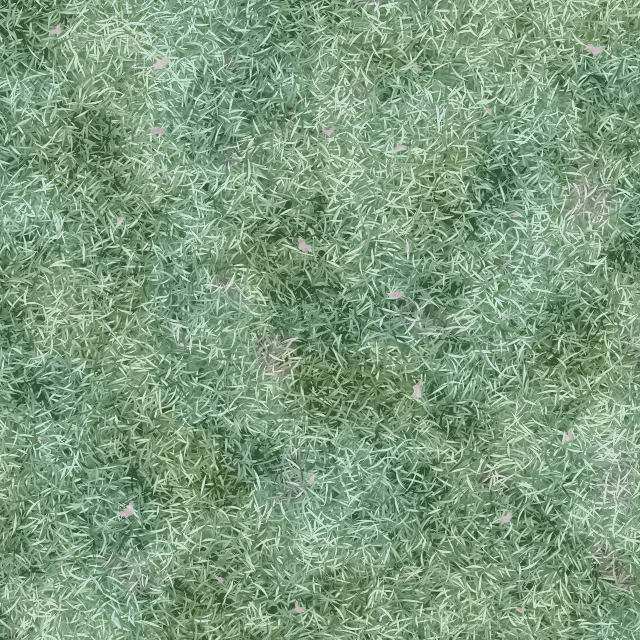
Give the GLSL for this texture, as a WebGL 2 fragment shader.

```glsl
#version 300 es
precision highp float;

uniform vec2 u_resolution;
out vec4 fragColor;

const int BLADE_LAYERS = 12;

vec4 hash4(vec2 p) {
    vec4 h = fract(p.xyxy * vec4(0.1031, 0.1030, 0.0973, 0.1099));
    h += dot(h, h.wzxy + 33.33);
    return fract((h.xxyz + h.yzzw) * h.zywx);
}

mat2 rotation(float angle) {
    float c = cos(angle), s = sin(angle);
    return mat2(c, -s, s, c);
}

// Soft cellular noise: random cell values blended by distance.
float softCells(vec2 p, float seed) {
    vec2 base = floor(p);
    float sum = 0.0, total = 0.0;
    for (int y = -1; y <= 1; y++) {
        for (int x = -1; x <= 1; x++) {
            vec2 cell = base + vec2(x, y);
            vec4 h = hash4(cell + seed);
            vec2 d = cell + h.xy - p;
            float falloff = max(1.0 - dot(d, d), 0.0);
            float weight = falloff * falloff * falloff + 0.002;
            sum += weight * h.z;
            total += weight;
        }
    }
    return sum / total;
}

// Layered sines that steer neighbouring blades alike.
float flowAngle(vec2 p) {
    return sin(p.x * 21.0 + 2.0 * sin(p.y * 13.0))
         + 0.7 * sin(p.y * 31.0 - p.x * 17.0 + 1.3);
}

// Coverage of a curved, tapered blade in x, its soft shadow in y.
vec2 blade(vec2 q, float halfLength, float halfWidth, float bend, float blur) {
    float t = q.x / halfLength;
    float edge = abs(q.y - bend * (q.x * q.x - 0.2)) - halfWidth * (1.0 - t * t);
    return vec2(smoothstep(blur, -blur, edge),
                smoothstep(halfWidth * 1.6, 0.0, edge) * step(abs(t), 1.0));
}

// Adds one layer of scattered blades to the tone below.
float bladeLayer(float tone, vec2 uv, float density, float layer, float patchTone) {
    mat2 turn = rotation(layer * 1.9);
    vec2 shift = vec2(17.3, 41.7) * (layer + 1.0);
    vec2 p = turn * uv * density + shift;
    float blur = 0.65 * density / u_resolution.y;
    float height = layer / float(BLADE_LAYERS - 1);
    for (int y = -1; y <= 1; y++) {
        for (int x = -1; x <= 1; x++) {
            vec2 cell = floor(p) + vec2(x, y);
            vec4 h = hash4(cell + 200.0);
            vec4 k = hash4(cell + 431.0);
            vec2 root = cell + h.xy;
            vec2 rootUv = ((root - shift) * turn) / density;
            float angle = 0.35 + 0.6 * flowAngle(rootUv) + (h.z - 0.5) * 2.8;
            vec2 q = rotation(angle) * ((p - root) * turn);
            vec2 cover = blade(q, mix(0.35, 0.9, k.x), mix(0.045, 0.085, k.y),
                               (k.z - 0.5) * 0.8, blur);
            float bladeTone = 0.51 + (h.w - 0.5) * 1.25 + (patchTone - 0.5) * 0.85
                            + 0.24 * height + 0.15 * q.x;
            tone = mix(tone, tone * 0.82, cover.y);
            tone = mix(tone, bladeTone, cover.x);
        }
    }
    return tone;
}

// Dark to pale greens, spaced by how common each one is.
vec3 grassColor(float tone) {
    vec3 c = mix(vec3(0.20, 0.32, 0.20), vec3(0.38, 0.51, 0.38), smoothstep(-0.08, 0.20, tone));
    c = mix(c, vec3(0.49, 0.62, 0.49), clamp((tone - 0.20) / 0.23, 0.0, 1.0));
    c = mix(c, vec3(0.58, 0.69, 0.60), clamp((tone - 0.43) / 0.24, 0.0, 1.0));
    c = mix(c, vec3(0.66, 0.79, 0.65), clamp((tone - 0.67) / 0.18, 0.0, 1.0));
    return mix(c, vec3(0.79, 0.89, 0.81), clamp((tone - 0.85) / 0.20, 0.0, 1.0));
}

// Ragged fallen leaves, sparse and small.
float leafMask(vec2 p, float blur) {
    vec2 cell = floor(p);
    vec4 h = hash4(cell + 77.0);
    vec4 k = hash4(cell + 913.0);
    vec2 q = rotation((h.z - 0.5) * 2.4) * (p - cell - mix(vec2(0.2), vec2(0.8), h.xy));
    q.y = q.y * 2.2 + 0.03 * sin(q.x * 40.0 + k.z * 6.0);
    float a = atan(q.y, q.x);
    float radius = mix(0.035, 0.11, k.x * k.x)
                 * (1.0 + 0.14 * sin(3.0 * a + k.y * 6.0) + 0.14 * sin(7.0 * a + k.w * 6.0));
    return smoothstep(blur, -blur, length(q) - radius) * step(0.55, h.w);
}

void main() {
    vec2 uv = gl_FragCoord.xy / u_resolution.y;

    // Broad tufts and thin spots
    float broad = softCells(uv * 8.0, 11.0);
    float fine = softCells(uv * 19.0, 53.0);
    float patchTone = mix(broad, fine, 0.45);

    // Shaded ground, then blades from low to high
    float tone = 0.18 + (patchTone - 0.5) * 0.7 + (softCells(uv * 130.0, 5.0) - 0.5) * 0.6;
    for (int i = 0; i < BLADE_LAYERS; i++) {
        tone = bladeLayer(tone, uv, 43.0, float(i), patchTone);
    }
    vec3 color = grassColor(tone);

    // Slightly yellowed grass and faint, rosy soil
    float warmth = softCells(uv * 9.0, 131.0) - 0.5;
    color += warmth * vec3(0.03, 0.005, -0.05);
    float bare = smoothstep(0.6, 0.95, softCells(uv * 15.0, 307.0)) * smoothstep(0.4, 0.7, broad);
    color += bare * vec3(0.045, -0.025, 0.025);

    float leaf = leafMask(uv * 7.0, 9.0 / u_resolution.y);
    vec3 leafColor = vec3(0.79, 0.74, 0.75) + 0.2 * (softCells(uv * 90.0, 61.0) - 0.5);
    color = mix(color, leafColor, leaf * 0.85);
    fragColor = vec4(clamp(color, 0.0, 1.0), 1.0);
}
```
